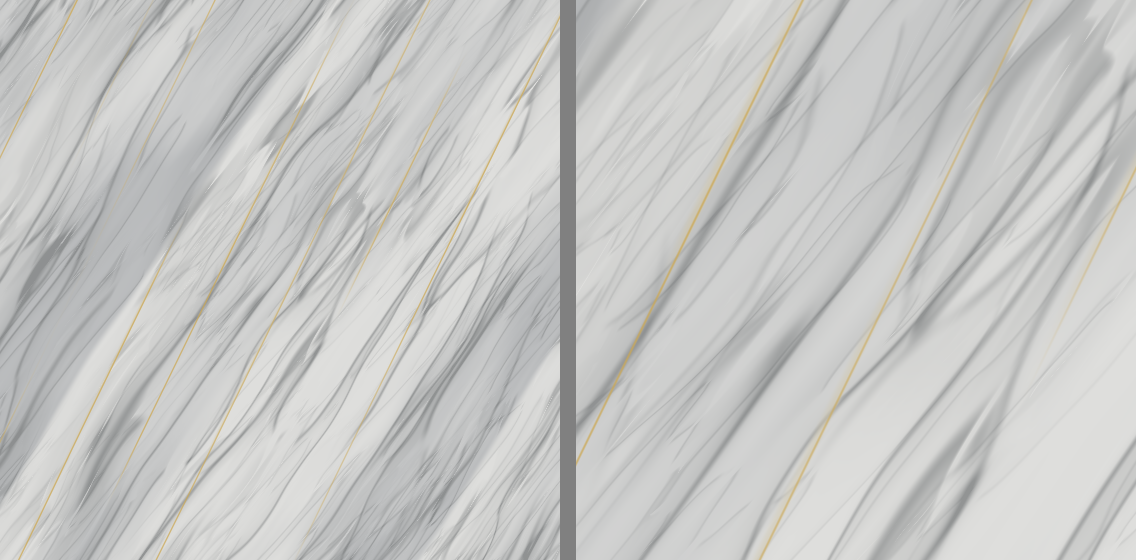
Left, the full canvas; right, a detail of the centre.
Reproduce this texture procedurally as a Shadertoy shader.

```glsl
// Pale diagonal marble with grey bands, braided veins and thin gold lines.

const vec3 WHITE = vec3(0.872, 0.872, 0.864);
const vec3 GREY = vec3(0.752, 0.758, 0.762);
const vec3 VEIN = vec3(0.520, 0.530, 0.532);
const vec3 GOLD = vec3(0.800, 0.660, 0.330);
const vec3 BEIGE = vec3(0.820, 0.780, 0.670);
const float GRAIN_ANGLE = 0.985;   // direction of bands and veins
const float GOLD_ANGLE = 1.117;    // direction of the gold lines
const float BAND_PERIOD = 0.68;    // distance across one set of bands
const float BAND_START = -0.27;
const float WARP = 0.05;           // waviness of the veins
const float GOLD_WIDTH = 0.0006;
const int GOLD_PAIRS = 4;

float hash(vec2 p) {
    return fract(sin(dot(p, vec2(127.1, 311.7))) * 43758.5453);
}

float noise(vec2 p) {
    vec2 i = floor(p), f = fract(p);
    f = f * f * f * (f * (f * 6.0 - 15.0) + 10.0);
    return mix(mix(hash(i), hash(i + vec2(1, 0)), f.x),
               mix(hash(i + vec2(0, 1)), hash(i + vec2(1, 1)), f.x), f.y);
}

float fbm(vec2 p) {
    float sum = 0.0, amp = 0.55;
    for (int i = 0; i < 3; i++) {
        sum += amp * noise(p);
        p = mat2(1.9, 0.25, -0.35, 1.9) * p + 17.3;
        amp *= 0.5;
    }
    return sum / 0.9625;
}

// x runs across the given direction, y along it
vec2 frame(vec2 p, float angle) {
    float c = cos(angle), s = sin(angle);
    return vec2(p.x * s - p.y * c, p.x * c + p.y * s);
}

float line(float d, float width) {
    return 1.0 - smoothstep(0.0, width + 1.0 / iResolution.y, abs(d));
}

// Contour of stretched noise: a crisp core with a wash on one side.
// It fades where it turns away from the grain, so strands taper to points.
float vein(vec2 s, float freq, float stretch, float width, float seed) {
    vec2 q = s * vec2(freq, freq / stretch) + seed;
    float n = fbm(q) - 0.5;
    float across = abs(fbm(q + vec2(0.02, 0.0)) - 0.5 - n) / 0.02;
    float along = abs(fbm(q + vec2(0.0, 0.02)) - 0.5 - n) / (0.02 * stretch);
    float d = n / (max(across, 0.4) * freq);
    float w = width * (0.3 + 1.4 * noise(q * 2.3 + 5.0));
    float wash = exp(-(d > 0.0 ? d / (5.0 * w) : -d / w));
    float presence = smoothstep(0.2, 0.65, noise(s * vec2(5.0, 2.6) + seed));
    presence *= 1.0 - smoothstep(0.2, 0.55, along / (across + 0.03));
    return presence * (0.6 * line(d, w) + 0.35 * wash);
}

// Share of grey: a broad band, a sharp white stripe, a narrower band
float bands(vec2 s) {
    float x = mod(s.x - BAND_START, BAND_PERIOD) + BAND_START;
    float broad = smoothstep(-0.27, -0.17, x) * (1.0 - smoothstep(-0.068, -0.054, x));
    float narrow = smoothstep(0.015, 0.07, x) * (1.0 - smoothstep(0.13, 0.21, x));
    float stripe = smoothstep(-0.068, -0.054, x) * (1.0 - smoothstep(0.0, 0.03, x));
    float cloud = fbm(s * vec2(9.0, 1.8) + 3.0);
    return broad * (0.55 + 0.5 * cloud) + narrow * (0.25 + 0.9 * cloud)
         + 0.55 * smoothstep(0.38, 0.75, cloud) * (1.0 - 0.9 * stripe);
}

void mainImage(out vec4 fragColor, in vec2 fragCoord) {
    vec2 p = fragCoord / iResolution.y;
    vec2 s = frame(p, GRAIN_ANGLE);
    vec2 wavy = s;
    wavy.x += WARP * (fbm(s * vec2(3.0, 2.2) + 9.0) - 0.5);
    wavy.x += 0.16 * WARP * (noise(s * vec2(9.0, 7.0)) - 0.5);

    // Soft ground with fine streaks
    float grey = bands(mix(s, wavy, 0.5));
    float streak = noise(wavy * vec2(38.0, 2.5)) + 0.7 * noise(wavy * vec2(110.0, 6.0)) - 0.85;
    float tone = clamp(grey + streak * (0.12 + 0.24 * min(grey, 1.0)), 0.0, 1.15);
    vec3 col = mix(WHITE, GREY, tone);

    // Veins from wide to hair-thin
    float dark = 0.75 * vein(wavy, 6.0, 7.0, 0.0042, 21.0)
               + 0.70 * vein(wavy, 9.0, 7.5, 0.0030, 47.0)
               + 0.65 * vein(wavy, 12.0, 8.0, 0.0024, 33.0)
               + 0.55 * vein(wavy, 16.0, 9.0, 0.0016, 83.0);
    vec2 skewed = frame(p, GRAIN_ANGLE - 0.10);
    skewed.x += 0.4 * (wavy.x - s.x);
    float hairs = vein(wavy, 24.0, 12.0, 0.0009, 11.0)
                + vein(skewed, 30.0, 11.0, 0.0008, 61.0)
                + vein(skewed, 40.0, 9.0, 0.0006, 29.0);
    dark += hairs * (0.18 + 0.24 * min(grey, 1.0));
    col = mix(col, VEIN, clamp(dark, 0.0, 0.85));

    // Straight gold lines in pairs, fading along their length
    vec2 g = frame(p, GOLD_ANGLE);
    for (int i = 0; i < 2 * GOLD_PAIRS; i++) {
        float id = float(i);
        float offset = -0.315 + 0.222 * floor(id * 0.5) + 0.122 * mod(id, 2.0);
        float d = g.x - offset + 0.002 * (noise(vec2(g.y * 3.0, id)) - 0.5);
        float fade = smoothstep(0.35, 0.75, noise(vec2(g.y * 2.2 + 4.0, id * 7.0 + 2.0)));
        float halo = smoothstep(-0.006, -0.001, d) * (1.0 - smoothstep(0.0, 0.002, d));
        halo *= smoothstep(0.45, 0.75, noise(vec2(g.y * 4.0, id * 5.0 + 1.0)));
        col = mix(col, BEIGE, 0.6 * halo * fade);
        col = mix(col, GOLD, 0.75 * line(d, GOLD_WIDTH) * fade);
    }

    fragColor = vec4(col, 1.0);
}
```
